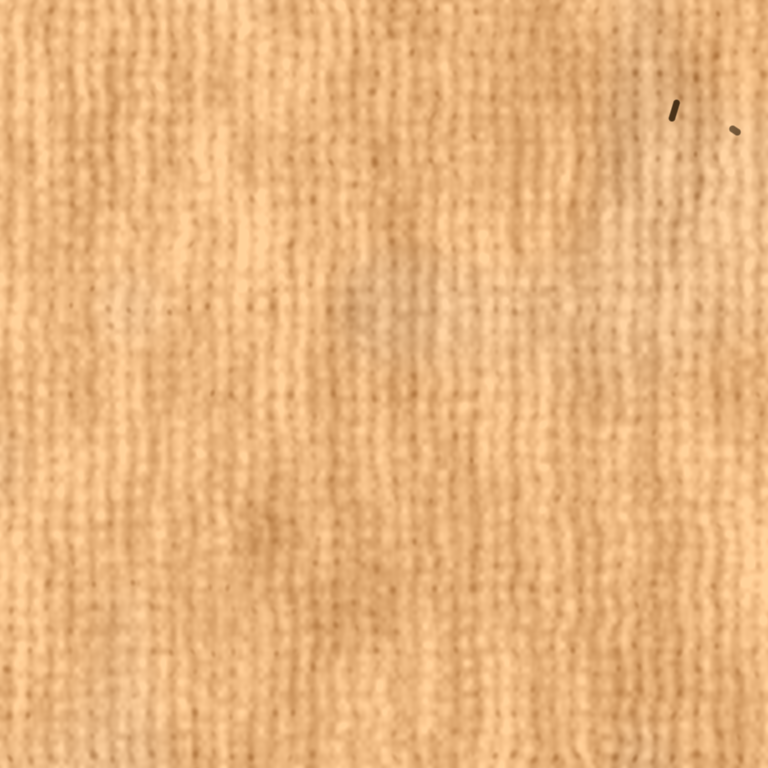
Give the GLSL for this texture, as a WebGL 1 fragment shader.

```glsl
precision highp float;
// Tan woven cloth: soft vertical threads, pin holes at the crossings, stains and flecks.
uniform vec2 u_resolution;

#define THREADS vec2(38.0, 36.0)
#define WOBBLE 0.42
#define RIDGE 0.42
#define BEAD 0.20
#define HOLE_DEPTH 0.85
#define STREAK 0.50
#define STAIN 0.55
#define GRAIN 0.42
#define SHADE_COLOR vec3(0.81, 0.59, 0.37)
#define LIGHT_COLOR vec3(1.00, 0.80, 0.58)
#define FLECK_COLOR vec3(0.23, 0.15, 0.06)

const float TAU = 6.2831853;

float hash(vec2 p) {
    vec3 q = fract(p.xyx * vec3(0.1031, 0.1030, 0.0973));
    q += dot(q, q.yzx + 33.33);
    return fract((q.x + q.y) * q.z);
}

// Smooth value noise in 0..1
float noise(vec2 p) {
    vec2 i = floor(p), f = fract(p);
    f = f * f * (3.0 - 2.0 * f);
    return mix(mix(hash(i), hash(i + vec2(1.0, 0.0)), f.x),
               mix(hash(i + vec2(0.0, 1.0)), hash(i + vec2(1.0, 1.0)), f.x), f.y);
}

// Noise centred on zero, summed over octaves
float fbm(vec2 p) {
    float sum = 0.0, amp = 0.6;
    for (int i = 0; i < 4; i++) {
        sum += amp * (noise(p) - 0.5);
        p = p * 2.03 + 17.7;
        amp *= 0.55;
    }
    return sum;
}

// Soft pin hole in the gap between threads, one per weave cell
float pinHole(vec2 weave, float openness) {
    vec2 cell = floor(weave);
    vec2 jitter = vec2(hash(cell + 3.1), hash(cell + 47.3)) - 0.5;
    vec2 d = fract(weave) - 0.5 - jitter * vec2(0.16, 0.24);
    float size = mix(0.22, 0.36, hash(cell + 81.7));
    float depth = mix(0.15, 1.0, hash(cell + 11.9)) * openness;
    return depth * (1.0 - smoothstep(0.0, size, length(d * vec2(1.1, 0.9))));
}

// Tapered dark fibre: centre, half axis, radius
float fleck(vec2 st, vec2 centre, vec2 axis, float radius) {
    vec2 d = st - centre;
    float along = clamp(dot(d, axis) / dot(axis, axis), -1.0, 1.0);
    float soft = max(0.0015, 0.7 / u_resolution.y);
    return 1.0 - smoothstep(radius - soft, radius + soft, length(d - axis * along));
}

void main() {
    vec2 st = gl_FragCoord.xy / u_resolution;

    // Weave coordinates, bent by the uneven yarn
    vec2 weave = st * THREADS;
    weave.x += WOBBLE * (noise(st * vec2(16.0, 30.0)) - 0.5);
    weave.y += WOBBLE * (noise(st * vec2(22.0, 9.0) + 50.0) - 0.5);
    float column = floor(weave.x + 0.5);

    // Threads: bright ridges with beads where the cross yarn presses
    float ridge = 0.5 + 0.5 * cos(TAU * weave.x);
    float contrast = mix(0.55, 1.35, noise(st * vec2(13.0, 8.0) + 21.0));
    float tone = 0.62 + RIDGE * contrast * (ridge - 0.5);
    float phase = 2.0 * hash(vec2(column, 5.0));
    tone += BEAD * ridge * cos(TAU * weave.y + phase) * noise(weave * 0.7 + 9.0);

    // Pin holes, opened more in some rows and patches
    float rowOpen = hash(vec2(floor(weave.y), 71.0));
    float openness = mix(0.25, 1.0, 0.5 * rowOpen + 0.5 * noise(st * 7.0 + 33.0));
    float hole = pinHole(weave, openness);
    tone -= HOLE_DEPTH * hole;

    // Slubs along the threads, broad stains and fine fibre grain
    float stain = fbm(st * vec2(6.0, 4.5) + 4.0);
    tone += STREAK * (noise(vec2(weave.x * 0.9, weave.y * 0.28) + 60.0) - 0.5);
    tone += STAIN * stain;
    tone += GRAIN * (noise(st * vec2(150.0, 125.0)) - 0.5);
    tone += 0.5 * GRAIN * (noise(st * vec2(70.0, 95.0) + 13.0) - 0.5);

    // Colour, slightly grey in worn patches
    vec3 color = mix(SHADE_COLOR, LIGHT_COLOR, clamp(tone, -0.9, 1.12));
    float wear = smoothstep(0.62, 0.95, noise(st * vec2(6.0, 5.0) + 90.0));
    color = mix(color, vec3(dot(color, vec3(0.35, 0.5, 0.15))), 0.12 * wear);

    // Stray dark fibres
    color = mix(color, FLECK_COLOR, 0.92 * fleck(st, vec2(0.878, 0.856), vec2(0.003, 0.010), 0.0042));
    color = mix(color, FLECK_COLOR, 0.68 * fleck(st, vec2(0.957, 0.830), vec2(0.003, -0.002), 0.0045));

    gl_FragColor = vec4(color, 1.0);
}
```
